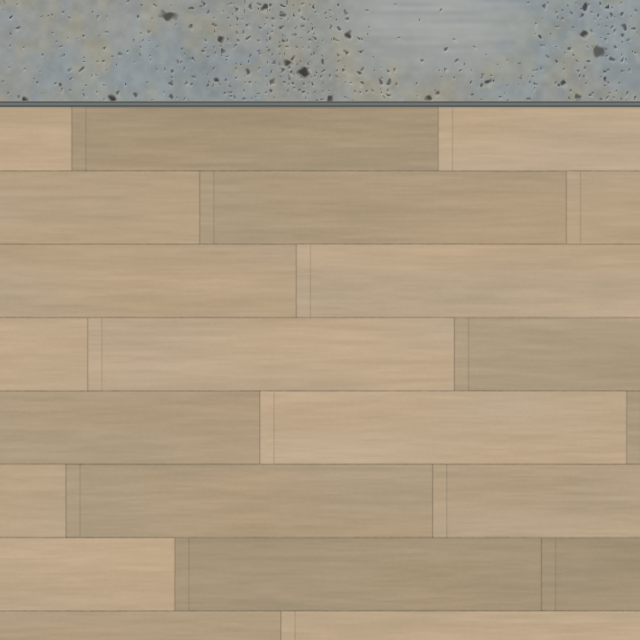
Reproduce this texture procedurally as a WebGL 1 fragment shader.

```glsl
precision highp float;
// Pale oak planks in staggered rows below a band of pitted concrete.
// Planks get a tone each plus stretched-noise grain; the concrete is layered
// fractal noise with irregular pits scattered on jittered grids.
uniform vec2 u_resolution;

float hash(vec2 p) {
  vec3 q = fract(vec3(p.xyx) * 0.1031);
  q += dot(q, q.yzx + 33.33);
  return fract((q.x + q.y) * q.z);
}

float noise(vec2 p) {
  vec2 i = floor(p), f = fract(p);
  f = f * f * (3.0 - 2.0 * f);
  return mix(mix(hash(i), hash(i + vec2(1, 0)), f.x),
             mix(hash(i + vec2(0, 1)), hash(i + vec2(1, 1)), f.x), f.y);
}

float fbm(vec2 p) {
  float sum = 0.0, amp = 0.5;
  for (int i = 0; i < 5; i++) {
    sum += amp * noise(p);
    p = p * 2.03 + vec2(17.3, 9.1);
    amp *= 0.5;
  }
  return sum;
}

// x: first joint position; yzw: tones of the planks from left to right
vec4 rowLayout(float row) {
  if (row < 0.5) return vec4(0.112, 0.80, 0.18, 0.75);
  if (row < 1.5) return vec4(0.312, 0.60, 0.36, 0.60);
  if (row < 2.5) return vec4(0.463, 0.58, 0.76, 0.76);
  if (row < 3.5) return vec4(0.137, 0.84, 0.78, 0.40);
  if (row < 4.5) return vec4(0.406, 0.42, 0.86, 0.28);
  if (row < 5.5) return vec4(0.103, 0.66, 0.36, 0.55);
  if (row < 6.5) return vec4(0.273, 0.80, 0.12, 0.08);
  return vec4(0.439, 0.40, 0.84, 0.84);
}

float line(float d, float halfWidth, float px) {
  return 1.0 - smoothstep(halfWidth - 0.5 * px, halfWidth + px, abs(d));
}

vec3 wood(vec2 p, float px) {
  float v = (p.y - 0.1523) / 0.1146;
  float row = floor(v);
  vec4 layout = rowLayout(row);
  float along = p.x - layout.x;
  float plank = floor(along / 0.573);
  float tone = plank < -0.5 ? layout.y : (plank < 0.5 ? layout.z : layout.w);
  float fromJoint = along - plank * 0.573;
  vec2 seed = vec2(row * 13.7 + plank * 5.3, row * 7.1 + plank * 31.0);

  // Grain: slow bands, long streaks and fine fibres
  vec2 g = p + vec2(0.0, 0.006 * noise(p * vec2(5.0, 12.0) + seed));
  float bands = fbm(g * vec2(2.5, 22.0) + seed) - 0.48;
  float streaks = noise(g * vec2(9.0, 135.0) + seed) - 0.5;
  float fibres = noise(g * vec2(26.0, 290.0) + seed) - 0.5;
  float weave = noise(p * vec2(220.0, 330.0)) - 0.5;
  tone += 0.50 * bands + 0.24 * streaks + 0.20 * fibres + 0.09 * weave;
  tone += 0.05 * step(fromJoint, 0.022);
  vec3 col = mix(vec3(0.628, 0.562, 0.458), vec3(0.762, 0.672, 0.560), tone);
  col += vec3(-0.014, 0.002, 0.016) * (noise(p * vec2(4.0, 15.0) + seed) - 0.4);

  // Seams between rows, plank ends and the faint second end line
  float across = (v - floor(v + 0.5)) * 0.1146;
  float endGap = min(fromJoint, 0.573 - fromJoint);
  float broken = 0.6 + 0.4 * noise(p * 180.0);
  col *= 1.0 - 0.16 * line(across, 0.0010, px) * broken;
  col *= 1.0 - 0.13 * line(endGap, 0.0008, px);
  col *= 1.0 - 0.09 * line(fromJoint - 0.022, 0.0008, px) * broken;
  return col;
}

float pit(vec2 d, float radius, float px) {
  return 1.0 - smoothstep(radius * 0.55 - px, radius + px, length(d));
}

vec3 concrete(vec2 p, float px) {
  float cloud = fbm(p * 9.0 + 3.0);
  float grit = fbm(p * 75.0);
  vec3 col = mix(vec3(0.50, 0.505, 0.49), vec3(0.65, 0.66, 0.64), 0.4 * cloud + 0.6 * grit);
  float blue = smoothstep(0.42, 0.65, fbm(p * vec2(10.0, 7.0) + 21.0));
  col += vec3(-0.025, 0.0, 0.03) * blue;
  col += vec3(0.025, 0.01, -0.022) * smoothstep(0.45, 0.62, fbm(p * 26.0 + 8.0));

  // Smooth, pale trowelled patch with horizontal streaks
  float patchMask = 1.0 - smoothstep(0.4, 1.2, length((p - vec2(0.68, 0.03)) / vec2(0.17, 0.09)));
  float trowel = noise(p * vec2(14.0, 150.0)) * 0.5 + fbm(p * vec2(12.0, 40.0)) * 0.5;
  col = mix(col, mix(vec3(0.57, 0.585, 0.58), vec3(0.70, 0.715, 0.71), trowel), 0.75 * patchMask);

  // Pits cluster in rough zones, each with a pale lower rim
  float rough = exp(-pow((p.x - 0.45) / 0.13, 2.0)) + 0.6 * exp(-pow((p.x - 0.93) / 0.07, 2.0));
  rough = (0.22 + 0.6 * rough) * (1.0 - 0.8 * patchMask);
  vec2 warp = 0.007 * vec2(noise(p * 130.0) - 0.5, noise(p * 130.0 + 40.0) - 0.5);
  float holes = 0.0, rims = 0.0;
  for (int i = 0; i < 3; i++) {
    float k = float(i);
    float cells = 28.0 + 30.0 * k;
    vec2 id = floor(p * cells);
    vec2 jitter = 0.25 + 0.5 * vec2(hash(id + 3.0 + k), hash(id + 71.0 + k));
    float present = step(hash(id + 19.0 * k), rough * (0.35 + 0.25 * k));
    float radius = (0.07 + 0.14 * hash(id + 47.0)) / cells;
    vec2 d = p + warp - (id + jitter) / cells;
    holes = max(holes, present * pit(d, radius, px) * (0.9 - 0.18 * k));
    rims = max(rims, present * pit(d - vec2(0.001, 0.003), radius * 1.4, px));
  }
  // Largest cavities
  holes = max(holes, pit((p + warp - vec2(0.263, 0.025)) * vec2(0.6, 1.0), 0.009, px) * 0.8);
  holes = max(holes, pit(p + warp - vec2(0.473, 0.112), 0.009, px));
  holes = max(holes, pit(p + warp - vec2(0.936, 0.080), 0.011, px) * 0.65);
  holes = max(holes, pit(p + warp - vec2(0.040, 0.154), 0.005, px));
  holes = max(holes, pit(p + warp - vec2(0.174, 0.153), 0.006, px));
  col += 0.05 * rims;
  return mix(col, vec3(0.20, 0.185, 0.175), holes * 0.85);
}

void main() {
  vec2 p = gl_FragCoord.xy / u_resolution;
  p.y = 1.0 - p.y;
  float px = 1.0 / u_resolution.y;
  vec3 col = mix(concrete(p, px), wood(p, px), smoothstep(0.163, 0.163 + px, p.y));

  // Metal trim with a lighter centre and a soft shadow below
  col *= 1.0 - 0.12 * (1.0 - smoothstep(0.166, 0.172, p.y)) * step(0.163, p.y);
  vec3 trim = mix(vec3(0.34, 0.355, 0.35), vec3(0.44, 0.46, 0.455), line(p.y - 0.1625, 0.0012, px));
  col = mix(col, trim, line(p.y - 0.1628, 0.0040, px));
  gl_FragColor = vec4(col, 1.0);
}
```
